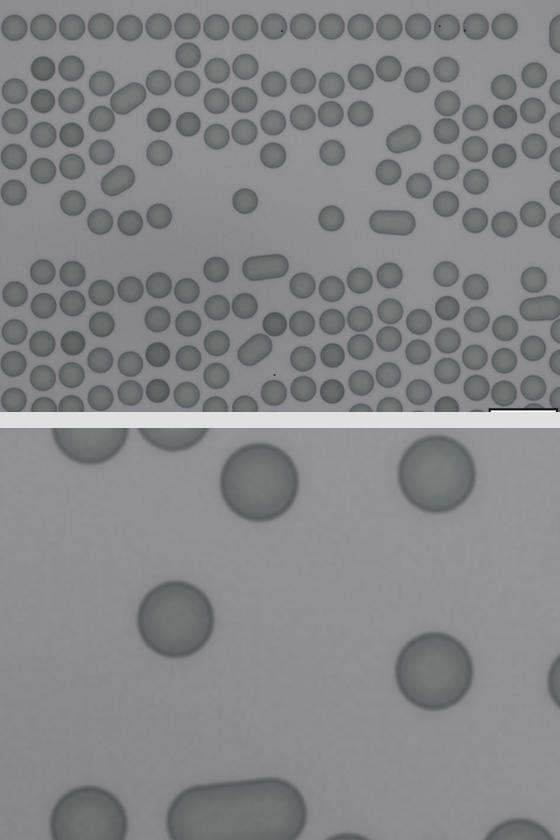
Top, the full canvas; bottom, a detail of the centre.
A WebGL 1 fragment shader for this texture:

```glsl
precision highp float;
// Micrograph of soft grey-green beads on a pale violet-grey ground.
// Beads sit in columns with random vertical offsets below one full row;
// a few long grains push beads aside, and each grain has a dark rim.

#define PITCH vec2(0.070, 0.083)
#define BEAD_RADIUS 0.0315
#define FILL 0.94
#define TOP_ROW_Y 0.934
#define EMPTY_BAND vec2(0.39, 0.036)
#define LONG_GRAINS 7
#define EDGE_BLUR 0.0028
#define GROUND vec3(0.575, 0.573, 0.592)
#define RIM vec3(0.350, 0.358, 0.370)
#define BODY vec3(0.405, 0.424, 0.424)
#define CORE vec3(0.462, 0.484, 0.478)

uniform vec2 u_resolution;

float hash(vec2 p) {
  return fract(sin(dot(p, vec2(127.1, 311.7))) * 43758.5453);
}

float noise(vec2 p) {
  vec2 i = floor(p), f = fract(p);
  f = f * f * (3.0 - 2.0 * f);
  return mix(mix(hash(i), hash(i + vec2(1, 0)), f.x),
             mix(hash(i + vec2(0, 1)), hash(i + vec2(1, 1)), f.x), f.y);
}

// Capsule from -axis to +axis whose radius changes between its ends.
float pear(vec2 p, vec2 axis, vec2 radii) {
  float h = clamp(0.5 * dot(p, axis) / dot(axis, axis) + 0.5, 0.0, 1.0);
  return length(p - axis * (2.0 * h - 1.0)) - mix(radii.x, radii.y, h);
}

// Distance to one long grain; its centre follows a low-discrepancy sequence.
float longGrain(vec2 p, float i, float width) {
  vec2 centre = fract(vec2(0.70, 0.50) + i * vec2(0.7549, 0.5698));
  centre = vec2(centre.x * width, 0.10 + 0.72 * centre.y);
  float angle = mix(-0.1, 0.9, hash(vec2(i, 3.0)));
  float halfLength = mix(0.014, 0.029, hash(vec2(i, 5.0)));
  float taper = 0.005 * (hash(vec2(i, 7.0)) - 0.5);
  return pear(p - centre, halfLength * vec2(cos(angle), sin(angle)),
              vec2(0.029 + taper, 0.029 - taper));
}

float nearestLongGrain(vec2 p, float width) {
  float d = pear(p - vec2(width + 0.008, 0.917), vec2(0.0, 0.014), vec2(0.034));
  for (int i = 0; i < LONG_GRAINS; i++) d = min(d, longGrain(p, float(i), width));
  return d;
}

// A grain is (distance, radius, tint); the nearest one is kept.
void keepNearest(inout vec3 grain, float d, float radius, float tint) {
  if (d < grain.x) grain = vec3(d, radius, tint);
}

vec3 nearestGrain(vec2 p, float width) {
  vec3 grain = vec3(nearestLongGrain(p, width), 0.031, 1.0);
  for (int i = -1; i <= 1; i++) {
    float column = floor(p.x / PITCH.x) + float(i);
    float x = (column + 0.5) * PITCH.x;
    float offset = hash(vec2(column, 41.0));

    // Full row along the top
    if (x < width - 0.10) {
      float y = TOP_ROW_Y + 0.004 * (offset - 0.5);
      keepNearest(grain, length(p - vec2(x, y)) - BEAD_RADIUS, BEAD_RADIUS, 1.0);
    }

    // Scattered beads below it
    for (int j = -1; j <= 1; j++) {
      float row = floor(p.y / PITCH.y + offset) + float(j);
      vec2 id = vec2(column, row);
      vec2 c = vec2(x, (row + 0.5 - offset) * PITCH.y);
      c += vec2(0.005, 0.017) * (vec2(hash(id + 11.3), hash(id + 23.7)) - 0.5);
      float sparse = (c.y - 0.54) / 0.08;
      float chance = FILL - 0.38 * exp(-sparse * sparse);
      bool open = c.y < 0.866 && abs(c.y - EMPTY_BAND.x) > EMPTY_BAND.y;
      if (open && hash(id) < chance
          && nearestLongGrain(c, width) > BEAD_RADIUS + 0.002) {
        float dark = step(0.91, hash(id + 5.1));
        float radius = BEAD_RADIUS * (1.0 - 0.06 * dark - 0.03 * hash(id + 8.9));
        float tint = 1.02 - 0.05 * hash(id + 31.0) - 0.09 * dark;
        keepNearest(grain, length(p - c) - radius, radius, tint);
      }
    }
  }
  return grain;
}

void main() {
  vec2 p = gl_FragCoord.xy / u_resolution.y;
  float width = u_resolution.x / u_resolution.y;
  float pixel = 1.0 / u_resolution.y;
  float blur = max(EDGE_BLUR, pixel);

  // Ground with a faint shadow around each grain
  vec3 grain = nearestGrain(p, width);
  vec3 color = GROUND * (1.0 - 0.07 * exp(-max(grain.x, 0.0) / 0.005));

  // Grain shading from dark rim to pale centre
  float depth = clamp(-grain.x / grain.y, 0.0, 1.0);
  vec3 bead = mix(RIM, BODY, smoothstep(0.0, 0.20, depth));
  bead = mix(bead, CORE, smoothstep(0.12, 0.70, depth));
  color = mix(color, bead * grain.z, 1.0 - smoothstep(-blur, blur, grain.x));

  // Uneven lamp light and fine sensor grain
  vec2 shade = (p - vec2(0.46, 0.33)) / vec2(0.42, 0.26);
  vec2 corner = p / vec2(width, 1.0) - vec2(0.56, 0.60);
  color *= 1.015 - 0.08 * exp(-dot(shade, shade)) - 0.13 * dot(corner, corner);
  color += 0.014 * (noise(p * 260.0) - 0.5);

  // Dust specks
  for (int i = 0; i < 4; i++) {
    vec2 speck = vec2(hash(vec2(i, 61.0)) * width, hash(vec2(i, 67.0)));
    color *= 1.0 - 0.6 * (1.0 - smoothstep(0.001, 0.004, length(p - speck)));
  }

  // Corner of a white plate with a black border
  vec2 plate = abs(p - vec2(width - 0.089, 0.0)) - vec2(0.084, 0.009);
  float plateDistance = max(plate.x, plate.y);
  color = mix(color, vec3(0.02), 1.0 - smoothstep(-pixel, pixel, plateDistance));
  color = mix(color, vec3(1.0), 1.0 - smoothstep(-pixel, pixel, plateDistance + 0.005));
  gl_FragColor = vec4(color, 1.0);
}
```
